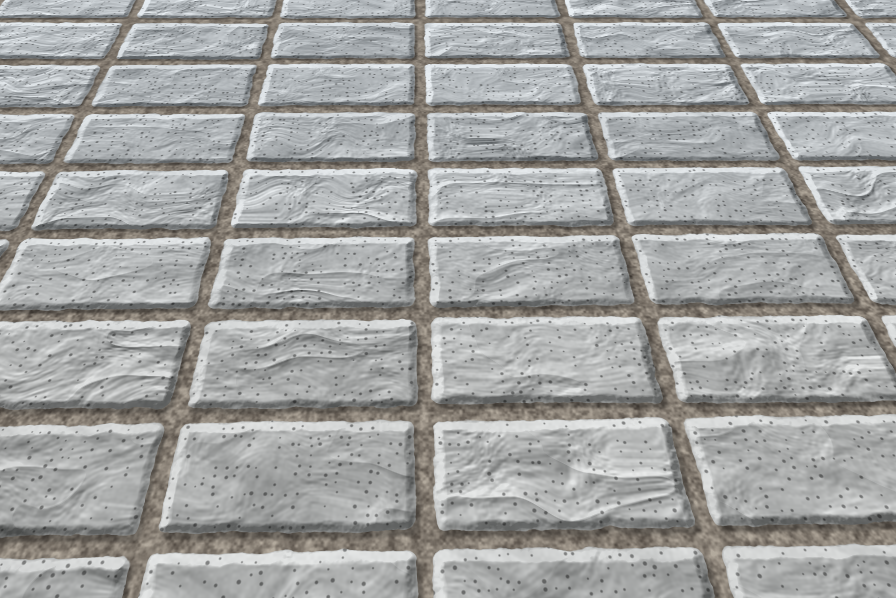
Give the GLSL for this texture, as a Shadertoy shader.

```glsl
// Stone-faced rectangular pavers with sandy grout, receding in perspective.
// The canvas is projected onto a ground plane; rounded boxes give the tiles,
// and a noise height field lit from the upper left gives their rough relief.

const vec2 TILE = vec2(2.0, 1.0);           // tile pitch on the ground
const vec2 TO_LIGHT = vec2(-0.55, -0.83);   // ground y grows toward the viewer
const float HALF_GAP = 0.066;
const float CORNER = 0.07;
const vec3 STONE = vec3(0.675, 0.682, 0.680);
const vec3 STONE_FAR = vec3(0.700, 0.722, 0.738);
const vec3 GROUT_DARK = vec3(0.33, 0.30, 0.27);
const vec3 GROUT_LIGHT = vec3(0.70, 0.665, 0.615);

float hash(vec2 p) {
    vec3 q = fract(p.xyx * 0.1031);
    q += dot(q, q.yzx + 33.33);
    return fract((q.x + q.y) * q.z);
}

float noise(vec2 p) {
    vec2 i = floor(p), f = fract(p);
    f = f * f * (3.0 - 2.0 * f);
    return mix(mix(hash(i), hash(i + vec2(1, 0)), f.x),
               mix(hash(i + vec2(0, 1)), hash(i + vec2(1, 1)), f.x), f.y);
}

// Removes detail finer than the pixel footprint.
float detailFade(float freq, float px) {
    return 1.0 - smoothstep(0.35, 1.1, freq * px);
}

float fbm(vec2 p, float freq, float px) {
    float sum = 0.0, amp = 0.5;
    for (int i = 0; i < 4; i++) {
        sum += amp * (noise(p * freq + float(i) * 17.3) - 0.5) * detailFade(freq, px);
        freq *= 2.1;
        amp *= 0.52;
    }
    return sum;
}

// Canvas point (height = 1) to ground; integer y are row joints.
vec2 toGround(vec2 p) {
    float down = 1.0 - p.y;
    float x = p.x - 0.702 - 0.01 * down;
    down += 0.016 * x * down;
    float depth = down + 0.886;
    return vec2(TILE.x * x / (0.264 * depth), 14.4 - 13.25 / depth);
}

// Signed distance to the nearest tile, with chipped, uneven edges.
float tileDistance(vec2 g, float px) {
    vec2 id = floor(g / TILE);
    vec2 shift = 0.025 * (vec2(hash(id + 51.0), hash(id + 83.0)) - 0.5);
    vec2 local = g - (id + 0.5) * TILE + shift;
    vec2 q = abs(local) - (0.5 * TILE - HALF_GAP - CORNER);
    float d = length(max(q, 0.0)) + min(max(q.x, q.y), 0.0) - CORNER;
    return d + 0.06 * fbm(g + 40.0, 6.0, px);
}

// Stone surface: sloped rim, broad lumps, and thin broken ridges.
float stoneHeight(vec2 g, float px) {
    vec2 id = floor(g / TILE);
    vec2 p = g + 9.0 * vec2(hash(id), hash(id + 27.0)) + 30.0;
    float rim = smoothstep(0.01, -0.085, tileDistance(g, px));
    vec2 warp = vec2(noise(p * 2.6), noise(p * 2.6 + 19.0));
    vec2 w = p * vec2(0.72, 1.25) + 0.3 * warp;
    float lumps = 0.15 * fbm(w, 3.0, px);
    float ridge = 1.0 - abs(2.0 * noise(w * vec2(1.7, 2.8)) - 1.0);
    float rough = mix(0.6, 1.2, hash(id + 7.0));
    return rim * (0.075 + rough * (lumps + 0.035 * ridge * ridge * ridge));
}

// Small dark pits scattered one per grid cell, some cells left empty.
float pits(vec2 g, float freq, float px) {
    vec2 p = g * freq, id = floor(p);
    vec2 center = 0.25 + 0.5 * vec2(hash(id + 5.0), hash(id + 61.0));
    float radius = mix(0.07, 0.19, hash(id + 13.0));
    float d = length(fract(p) - center) - radius;
    float soft = freq * px * 0.6 + 0.04;
    return step(0.58, hash(id + 29.0)) * smoothstep(soft, -soft, d) * detailFade(freq * 2.0, px);
}

vec3 stoneColor(vec2 g, float far, float px) {
    vec2 id = floor(g / TILE);
    float stepSize = max(0.018, 0.6 * px);
    float slope = (stoneHeight(g, px) - stoneHeight(g + TO_LIGHT * stepSize, px)) / stepSize;
    float light = 0.27 * clamp(slope, -1.1, 0.65);
    float tone = 0.045 * (hash(id + 3.0) - 0.5) + 0.09 * fbm(g + 70.0, 2.0, px);
    // Slanted mineral veins on some tiles.
    vec2 along = vec2(g.x * 0.8 + g.y * 1.4, g.y * 9.0 - g.x * 5.0);
    float vein = smoothstep(0.6, 0.9, noise(along + 20.0 * hash(id + 9.0)));
    tone -= 0.05 * vein * step(0.62, hash(id + 15.0));
    tone += 0.04 * (noise(g * 38.0 + 90.0) - 0.5) * detailFade(38.0, px);
    vec3 color = mix(STONE, STONE_FAR, far) + light + tone;
    return color * (1.0 - 0.42 * pits(g + 50.0, 13.0, px));
}

vec3 groutColor(vec2 g, float px) {
    float grain = 0.53 + 1.1 * fbm(g + 60.0, 17.0, px);
    grain += 0.5 * (noise(g * 44.0 + 80.0) - 0.5) * detailFade(44.0, px);
    vec3 color = mix(GROUT_DARK, GROUT_LIGHT, clamp(grain, 0.0, 1.0));
    float shadow = smoothstep(0.025, -0.025, tileDistance(g + TO_LIGHT * 0.055, px));
    return color * (1.0 - 0.3 * shadow);
}

void mainImage(out vec4 fragColor, in vec2 fragCoord) {
    vec2 p = fragCoord / iResolution.y;
    vec2 g = toGround(p);
    vec2 texel = vec2(1.0 / iResolution.y, 0.0);
    float px = 0.5 * (length(toGround(p + texel) - g) + length(toGround(p + texel.yx) - g));
    float tile = smoothstep(0.7 * px, -0.7 * px, tileDistance(g, px));
    vec3 color = mix(groutColor(g, px), stoneColor(g, smoothstep(0.3, 1.0, p.y), px), tile);
    fragColor = vec4(clamp(color, 0.0, 1.0), 1.0);
}
```
